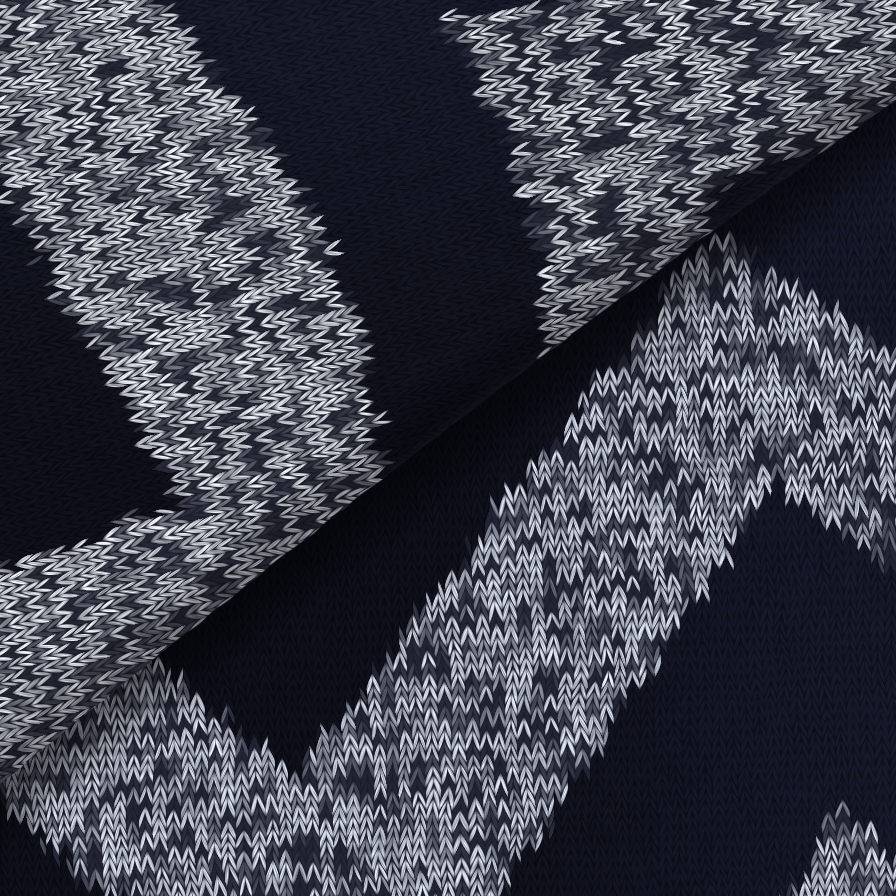
Write a WebGL 2 fragment shader that draws this texture.

```glsl
#version 300 es
precision highp float;
// Folded knit cloth: navy shapes on a heathered white yarn, one layer rolled over another.
// Half-planes and parabolas give the pattern; it is sampled once per stitch leg, so
// that its borders break up along the V stitches. Soft shading marks the fold.

#define STITCH vec2(0.0152, 0.0130)
#define LEG_SLOPE 1.3
#define UPPER_TURN 1.85
#define LOWER_TURN 0.03
#define EDGE_JITTER 0.018
#define WARP 0.007
#define NAVY vec3(0.066, 0.074, 0.120)
#define GAP vec3(0.105, 0.112, 0.155)
#define WHITE vec3(1.0, 1.015, 1.04)

uniform vec2 u_resolution;
out vec4 fragColor;

float hash(vec2 p) {
    return fract(sin(dot(p, vec2(127.1, 311.7))) * 43758.5453);
}

float noise(vec2 p) {
    vec2 i = floor(p), f = fract(p);
    f = f * f * (3.0 - 2.0 * f);
    return mix(mix(hash(i), hash(i + vec2(1, 0)), f.x),
               mix(hash(i + vec2(0, 1)), hash(i + vec2(1, 1)), f.x), f.y);
}

// Signed distance to the line a-b, positive on its left
float leftOf(vec2 p, vec2 a, vec2 b) {
    vec2 d = normalize(b - a);
    return d.x * (p.y - a.y) - d.y * (p.x - a.x);
}

// Height above the slightly bowed fold
float foldHeight(vec2 p) {
    return (p.y - 0.125 - 0.764 * p.x - 0.06 * p.x * (1.0 - p.x)) * 0.79;
}

// Navy areas of the rolled layer, positive inside
float upperNavy(vec2 p) {
    float t = 1.0 - p.y;
    float bandStart = 0.425 - 0.89 * (0.534 - t) * (0.534 - t);
    float bandEnd = 0.61 - 1.05 * (0.36 - t) * (0.36 - t);
    float top = leftOf(p, vec2(0.482, 0.98), vec2(0.59, 1.0));
    float band = min(p.x - bandStart, max(bandEnd - p.x, top));
    float wedge = min(leftOf(p, vec2(0.2, 0.45), vec2(0.0, 0.79)),
                      leftOf(p, vec2(0.0, 0.362), vec2(0.2, 0.437)));
    float rim = min(leftOf(p, vec2(0.95, 0.855), vec2(0.79, 0.79)), p.x - 0.79);
    return max(max(band, wedge), rim);
}

// Navy areas of the flat layer, around a zigzag of light yarn
float lowerNavy(vec2 p) {
    vec2 valley = vec2(0.332, 0.134), peak = vec2(0.794, 0.74);
    vec2 notch = vec2(0.86, 0.46), tip = vec2(0.9375, 0.10);
    float inner = min(leftOf(p, valley, peak), leftOf(p, vec2(0.182, 0.251), valley));
    float corner = leftOf(p, peak, vec2(1.0, 0.603));
    float block = min(leftOf(p, notch, vec2(0.56, 0.0)),
                      leftOf(p, vec2(1.0, 0.362), notch));
    float spike = min(leftOf(p, vec2(1.0, 0.043), tip), leftOf(p, tip, vec2(0.88, 0.0)));
    float foot = leftOf(p, vec2(0.12, 0.0), vec2(0.0, 0.105));
    return max(max(inner, corner), max(min(block, -spike), foot));
}

vec3 knit(vec2 p, bool upper) {
    // Stitch grid, turned with the layer and pulled slightly out of true
    float turn = upper ? UPPER_TURN : LOWER_TURN;
    float c = cos(turn), s = sin(turn);
    mat2 spin = mat2(c, s, -s, c);
    vec2 bend = WARP * (vec2(noise(p * 24.0), noise(p * 24.0 + 31.0)) - 0.5);
    vec2 q = ((p + bend) * spin) / STITCH;

    // One slanted leg of a V
    float column = floor(q.x), across = fract(q.x) - 0.5;
    float side = across < 0.0 ? -1.0 : 1.0;
    float along = abs(across) * 2.0;
    float rise = q.y - along * LEG_SLOPE;
    float row = floor(rise), level = fract(rise);
    vec2 leg = vec2(column * 2.0 + side, row);
    vec2 centre = spin * (vec2(column + 0.5 + side * 0.25,
                               row + 0.5 + 0.5 * LEG_SLOPE) * STITCH);
    float size = 0.9 + 0.25 * hash(leg + 5.0);
    float body = 1.0 - smoothstep(0.5, 1.12,
        length(vec2((along - 0.5) / 0.62, (level - 0.5) / 0.50)) / size);
    float fibre = noise(vec2(along * 2.0, level * 5.0) + leg * 7.3);

    // Heathered yarn with short dark runs along the rows
    float runs = noise(vec2(column * 0.6, row * 0.95) + 50.0);
    float bias = upper ? 0.08 - 0.11 * smoothstep(0.4, 0.75, p.x) : 0.03;
    float pale = smoothstep(0.10, 0.66, hash(leg) + 0.3 * (runs - 0.5) + bias);
    vec3 yarn = mix(GAP * 1.35, WHITE, pale * (0.68 + 0.32 * fibre));
    vec3 heather = mix(GAP, yarn, body * (0.8 + 0.2 * fibre));

    // Plain navy yarn, faintly ribbed
    float glow = upper ? smoothstep(0.45, 1.0, p.y) : smoothstep(0.45, 1.0, p.x);
    vec3 plain = NAVY * (0.55 + 0.45 * body + 0.3 * fibre) * (0.75 + 0.45 * glow);

    float navy = upper ? upperNavy(centre) : lowerNavy(centre);
    navy += EDGE_JITTER * (hash(leg + 17.0) - 0.5);
    return mix(heather, plain, smoothstep(-0.002, 0.002, navy));
}

void main() {
    vec2 p = gl_FragCoord.xy / u_resolution;
    float height = foldHeight(p) + 0.003 * (noise(p * 45.0) - 0.5);
    float pixel = 1.0 / u_resolution.y;

    // Rounded roll above, cast shadow below
    vec3 roll = knit(p, true) * mix(0.6, 1.0, smoothstep(-0.01, 0.075, height));
    roll += vec3(0.035, 0.037, 0.05) * exp(-abs(height) * 160.0);
    vec3 flatLayer = knit(p, false) * mix(0.5, 1.0, smoothstep(0.0, 0.085, -height));
    flatLayer *= vec3(0.96, 0.97, 1.0);

    fragColor = vec4(mix(flatLayer, roll, smoothstep(-pixel, pixel, height)), 1.0);
}
```
